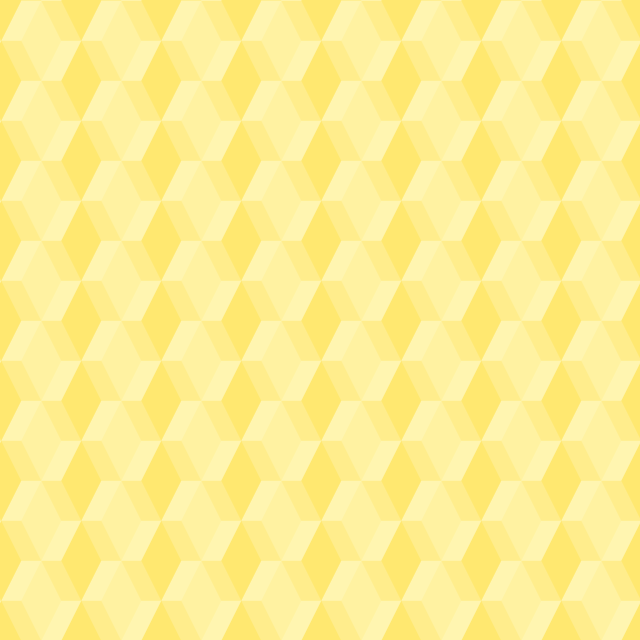
A Shadertoy shader for this pattern:

```glsl
const float REPEATS = 8.0;                  // cells across and down
const vec2  OFFSET  = vec2(0.016, -0.010);  // lattice shift, in cells
const float SLOPE   = 0.5;                  // sideways run of slanted edges per unit of height
const float GEM     = 0.25;                 // half width of the pale rhombus
const float HULL    = 0.5;                  // half width of the hexagon
const float TAU     = 6.2831853;

const vec3 PALE   = vec3(1.00, 0.95, 0.63);
const vec3 BRIGHT = vec3(1.00, 0.96, 0.69);
const vec3 SHADE  = vec3(1.00, 0.93, 0.55);
const vec3 DEEP   = vec3(1.00, 0.91, 0.44);

// Coverage of the region where the signed distance is positive
float coverage(float dist, float pixel) {
    return clamp(dist / pixel + 0.5, 0.0, 1.0);
}

// One hexagonal facet cell; p runs from -0.5 to 0.5, y up
vec3 facetCell(vec2 p, float pixel) {
    // Slanted distance from the cell centre, shared by both rhombi
    float slant = abs(p.x) + SLOPE * abs(p.y);
    float scale = inversesqrt(1.0 + SLOPE * SLOPE);

    // Side facets alternate by quadrant; the sine also softens the row seams
    float right = coverage(p.x, pixel);
    float upper = coverage(sin(TAU * p.y) / TAU, pixel);
    float lit = mix(upper, 1.0 - upper, right);
    vec3 color = mix(SHADE, BRIGHT, lit);

    // Pale rhombus in the middle, deep rhombus between neighbours
    color = mix(color, PALE, coverage((GEM - slant) * scale, pixel));
    return mix(color, DEEP, coverage((slant - HULL) * scale, pixel));
}

void mainImage(out vec4 fragColor, in vec2 fragCoord) {
    vec2 uv = fragCoord / iResolution.xy;
    float pixel = REPEATS / min(iResolution.x, iResolution.y);
    vec2 p = fract(uv * REPEATS - OFFSET) - 0.5;
    fragColor = vec4(facetCell(p, pixel), 1.0);
}
```
